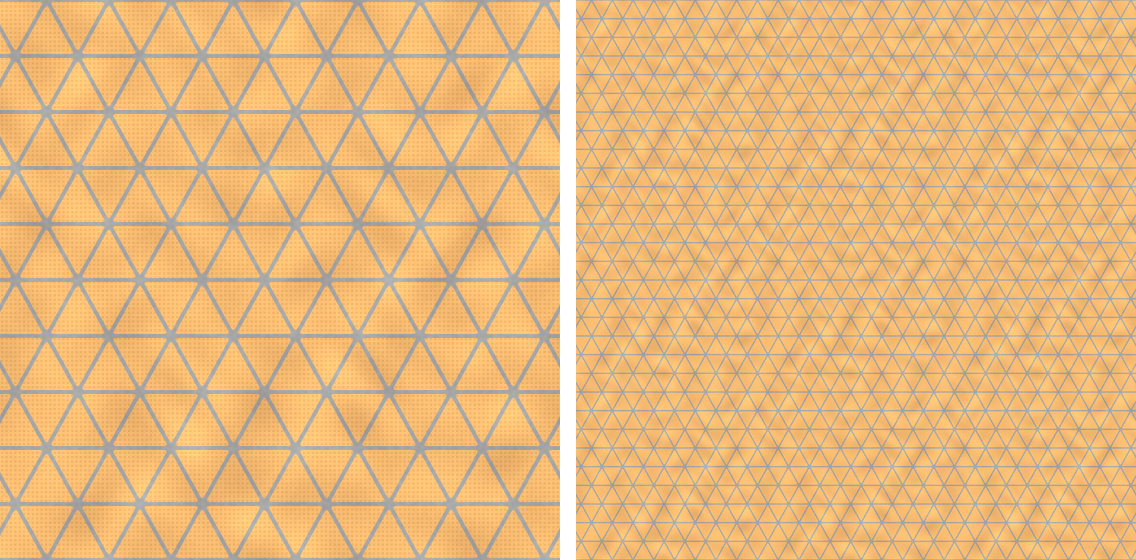
Left: one tile. Right: repeated 3 by 3.
This pattern is drawn by a Shadertoy shader. Its source:

```glsl
#define COLUMNS 9.0
#define ROWS 10.0
#define GROUT_HALF 0.0035
#define CORNER_BLEND 0.0065
#define DOT_COUNT 128.0
#define DOT_HALF 0.26
#define GRAIN_CELLS 96.0
#define CLOUD_AMOUNT 0.035
#define TILE_COLOR vec3(0.99, 0.76, 0.47)
#define DOT_COLOR vec3(0.94, 0.69, 0.38)
#define GROUT_COLOR vec3(0.65, 0.65, 0.65)

const float TAU = 6.2831853;

vec2 hash2(vec2 p) {
    vec3 q = fract(p.xyx * vec3(0.1031, 0.1030, 0.0973));
    q += dot(q, q.yzx + 33.33);
    return fract((q.xx + q.yz) * q.zy);
}

float smoothMin(float a, float b, float k) {
    float h = max(k - abs(a - b), 0.0) / k;
    return min(a, b) - 0.25 * h * h * k;
}

// Sines with whole wave counts wrap at the canvas edges
float clouds(vec2 uv) {
    uv += 0.02 * sin(TAU * 3.0 * uv.yx);
    float sum = 0.0;
    for (int i = 0; i < 16; i++) {
        vec2 waves = round((hash2(vec2(float(i), 7.0)) - 0.5) * 18.0);
        float phase = TAU * hash2(vec2(float(i), 23.0)).x;
        sum += sin(TAU * dot(waves, uv) + phase) / (1.0 + 0.15 * length(waves));
    }
    return 0.6 * sum;
}

// Distance to the nearest scattered point, on a wrapping grid
float cellular(vec2 uv, float cells) {
    vec2 p = uv * cells, cell = floor(p);
    float nearest = 2.0;
    for (int y = -1; y <= 1; y++)
    for (int x = -1; x <= 1; x++) {
        vec2 neighbor = cell + vec2(x, y);
        vec2 point = neighbor + hash2(mod(neighbor, cells));
        nearest = min(nearest, distance(p, point));
    }
    return nearest;
}

// Distance to the closest triangle side, and the wrapped tile index
float triangleGrid(vec2 uv, out vec2 tile) {
    vec2 p = uv * vec2(COLUMNS, ROWS);
    vec3 axes = vec3(p.x - 0.75 - 0.5 * p.y, p.x - 0.75 + 0.5 * p.y, p.y);
    vec3 cell = floor(axes);
    tile = mod(vec2(cell.x + cell.y, cell.z), vec2(2.0 * COLUMNS, ROWS));
    float slope = length(vec2(COLUMNS, 0.5 * ROWS));
    vec3 side = (0.5 - abs(axes - cell - 0.5)) / vec3(slope, slope, ROWS);
    return smoothMin(smoothMin(side.x, side.y, CORNER_BLEND), side.z, CORNER_BLEND);
}

void mainImage(out vec4 fragColor, in vec2 fragCoord) {
    vec2 uv = fragCoord / iResolution.xy;
    float pixel = 1.0 / iResolution.y;

    // Square dots stamped over the tiles
    vec2 dotCell = abs(fract(uv * DOT_COUNT) - 0.5);
    float dotEdge = (max(dotCell.x, dotCell.y) - DOT_HALF) / DOT_COUNT;
    float dotMask = clamp(0.5 - dotEdge / pixel, 0.0, 1.0);

    // Tiles with a slight tone of their own
    vec2 tile;
    float edge = triangleGrid(uv, tile) - GROUT_HALF;
    float tileMask = clamp(0.5 + edge / pixel, 0.0, 1.0);
    vec3 tileColor = mix(TILE_COLOR, DOT_COLOR, dotMask);
    tileColor *= 1.0 + 0.025 * (hash2(tile + 3.0).x - 0.5);

    // Soft stains and fine grain
    float grain = cellular(uv, GRAIN_CELLS) - 0.5;
    float stain = CLOUD_AMOUNT * clamp(clouds(uv), -2.5, 2.5);
    vec3 color = mix(GROUT_COLOR * (1.0 + 0.07 * grain), tileColor * (1.0 + 0.025 * grain), tileMask);
    color *= 1.0 + stain * vec3(0.8, 1.0, 1.0);

    fragColor = vec4(clamp(color, 0.0, 1.0), 1.0);
}
```
